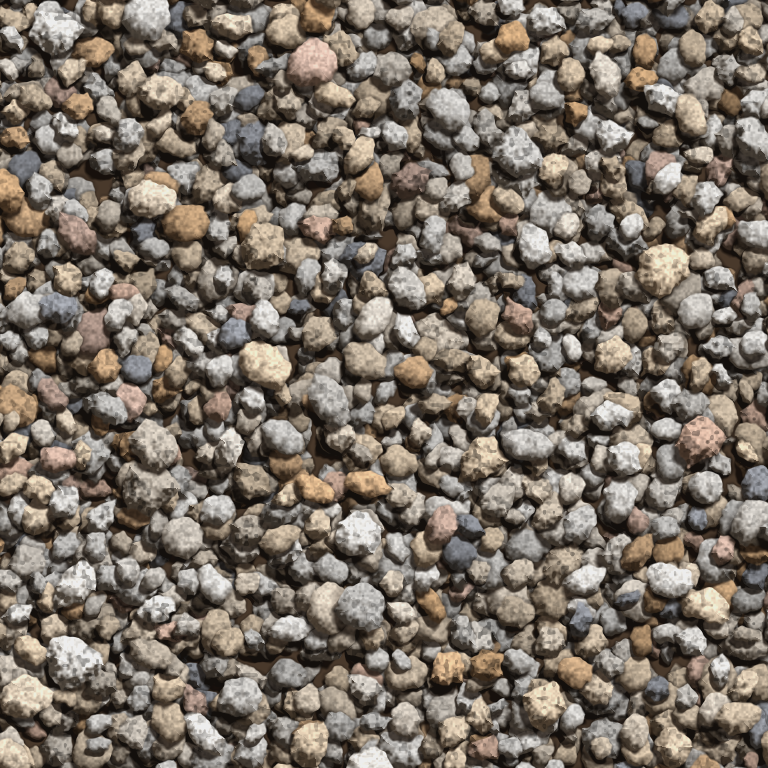
A WebGL 2 fragment shader for this texture:

```glsl
#version 300 es
precision highp float;

uniform vec2 u_resolution;
out vec4 fragColor;

// Layers of stones from the bottom to the top: cells across, share of filled cells
const int LAYERS = 5;
const float CELLS[LAYERS] = float[](22.0, 29.0, 20.0, 26.0, 18.0);
const float FILL[LAYERS] = float[](1.0, 0.95, 0.85, 0.55, 0.28);
const float DEEPEST_LIGHT = 0.72;

// Stone shape, in cells
const float SIZE_MIN = 0.38;
const float SIZE_MAX = 0.62;
const float JITTER = 0.65;
const int FACETS = 6;
const float EDGE_SOFTNESS = 0.0012;
const float WOBBLE = 0.0065;

// Light
const vec3 LIGHT = vec3(0.35, 0.68, 0.64);
const float SHADOW_REACH = 0.25;
const float SHADOW_DEPTH = 0.78;
const float CONTACT_DEPTH = 0.32;
const vec3 SUN = vec3(1.0, 1.005, 1.01);
const vec3 BOUNCE = vec3(0.31, 0.265, 0.22);

// Stone colours
const vec3 GROUND = vec3(0.25, 0.19, 0.14);
const vec3 PALE = vec3(0.79, 0.81, 0.825);
const vec3 CREAM = vec3(0.81, 0.755, 0.67);
const vec3 OCHRE = vec3(0.74, 0.59, 0.42);
const vec3 SLATE = vec3(0.51, 0.54, 0.59);
const vec3 ROSE = vec3(0.74, 0.62, 0.57);

const float TAU = 6.28318;

vec3 hash3(vec3 p) {
    p = fract(p * vec3(0.1031, 0.1030, 0.0973));
    p += dot(p, p.yxz + 33.33);
    return fract((p.xxy + p.yxx) * p.zyx);
}

float noise(vec2 p) {
    vec2 i = floor(p), f = fract(p);
    f = f * f * (3.0 - 2.0 * f);
    float a = hash3(vec3(i, 7.0)).x;
    float b = hash3(vec3(i + vec2(1, 0), 7.0)).x;
    float c = hash3(vec3(i + vec2(0, 1), 7.0)).x;
    float d = hash3(vec3(i + vec2(1, 1), 7.0)).x;
    return mix(mix(a, b, f.x), mix(c, d, f.x), f.y);
}

vec2 noise2(vec2 p) {
    return vec2(noise(p), noise(p + 61.7)) - 0.5;
}

vec3 stoneColour(vec3 rnd) {
    vec3 colour = mix(PALE, CREAM, smoothstep(0.2, 0.9, rnd.x));
    if (rnd.y > 0.93) colour = mix(colour, OCHRE, 0.8);
    else if (rnd.y > 0.89) colour = mix(colour, ROSE, 0.8);
    else if (rnd.y < 0.04) colour = SLATE;
    return colour * mix(0.82, 1.06, rnd.z);
}

// Largest facet distance of a random polygon; also gives that facet's direction
float facetDistance(vec2 q, vec3 seed, out vec2 facet) {
    float nearest = -1.0;
    facet = vec2(0.0);
    for (int k = 0; k < FACETS; k++) {
        vec3 rnd = hash3(seed + float(k) * 17.0);
        float angle = (float(k) + 0.8 * rnd.x) * TAU / float(FACETS);
        vec2 direction = vec2(cos(angle), sin(angle));
        float reach = dot(q, direction) / mix(0.76, 1.04, rnd.y);
        if (reach > nearest) {
            nearest = reach;
            facet = direction;
        }
    }
    return nearest;
}

void main() {
    float shortSide = min(u_resolution.x, u_resolution.y);
    vec2 uv = gl_FragCoord.xy / shortSide;
    float edge = max(1.0 / shortSide, EDGE_SOFTNESS);

    // Surface detail shared by all stones
    vec2 warped = uv + WOBBLE * noise2(uv * 75.0) + 0.4 * WOBBLE * noise2(uv * 170.0);
    vec2 bumps = noise2(uv * 115.0) + 0.9 * noise2(uv * 250.0);
    float grain = noise(uv * 330.0) - 0.5;
    float pits = smoothstep(0.62, 0.8, noise(uv * 165.0 + 19.0));
    vec3 light = normalize(LIGHT);
    vec3 colour = GROUND;

    for (int layer = 0; layer < LAYERS; layer++) {
        float cells = CELLS[layer];
        vec2 p = warped * cells;
        vec2 home = floor(p);
        float depthLight = mix(DEEPEST_LIGHT, 1.0, float(layer) / float(LAYERS - 1));

        // Painted away from the light first, so shadows fall on earlier stones
        for (int cell = 0; cell < 9; cell++) {
            vec2 id = home + vec2(cell % 3, cell / 3) - 1.0;
            vec3 seed = vec3(id + 50.0, float(layer) * 31.0 + 3.0);
            vec3 place = hash3(seed);
            if (place.z > FILL[layer]) continue;

            // Position, size and direction
            vec3 form = hash3(seed + 101.0);
            vec3 tint = hash3(seed + 211.0);
            vec2 offset = p - id - 0.5 - JITTER * (place.xy - 0.5);
            float angle = form.x * TAU;
            mat2 turn = mat2(cos(angle), -sin(angle), sin(angle), cos(angle));
            float size = mix(SIZE_MIN, SIZE_MAX, form.y);
            vec2 radii = size * vec2(1.08, mix(0.6, 1.0, form.z));
            vec2 q = turn * offset / radii;
            float roundness = length(q);

            // Cast shadow and contact darkening
            float shadowDistance = length(turn * (offset + SHADOW_REACH * light.xy) / radii);
            float shade = SHADOW_DEPTH * (1.0 - smoothstep(0.82, 1.04, shadowDistance));
            shade = max(shade, CONTACT_DEPTH * (1.0 - smoothstep(0.9, 1.25, roundness)));
            colour *= 1.0 - shade * vec3(0.93, 0.97, 1.0);
            if (roundness > 1.6) continue;

            // Outline between an ellipse and a polygon
            vec2 facet;
            float polygon = facetDistance(q, seed + 307.0, facet);
            float angular = mix(0.15, 0.85, fract(tint.x * 7.0 + tint.z * 3.0));
            float d = mix(roundness, polygon, angular);
            float softness = edge * cells / radii.y;
            float cover = 1.0 - smoothstep(1.0 - softness, 1.0 + softness, d);
            if (cover <= 0.0) continue;

            // Rounded or faceted surface lit by the sun
            vec2 slope = mix(q * d, facet * smoothstep(0.3, 0.65, polygon), angular * 0.7);
            slope = (slope * turn) * 0.88 + bumps * mix(0.2, 0.7, angular);
            vec3 normal = normalize(vec3(slope, sqrt(max(1.0 - dot(slope, slope), 0.08))));
            float sun = min(1.2 * max(dot(normal, light), 0.0), 0.84);
            vec3 stone = stoneColour(tint) * (BOUNCE + SUN * sun);
            stone *= 1.0 + 0.26 * grain - 0.4 * pits * angular;
            colour = mix(colour, stone * depthLight, cover);
        }
    }
    // Display curve lifting the middle tones
    colour = pow(max(colour, 0.0), vec3(0.9));
    fragColor = vec4(clamp(colour, vec3(0.075, 0.058, 0.048), vec3(0.93)), 1.0);
}
```
